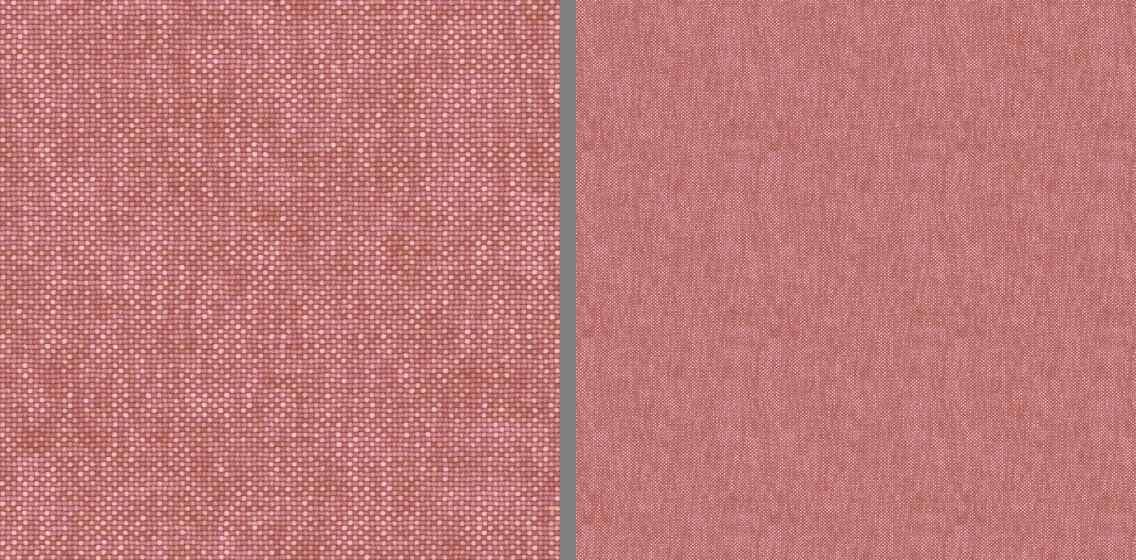
Left, the tile; right, the same tile 3 across and 3 down.
Give the GLSL for this texture, as a Shadertoy shader.

```glsl
const vec2 THREADS = vec2(100.0, 114.0);  // warp columns, weft rows (both even)
const vec3 SHADOW = vec3(0.55, 0.23, 0.235);
const vec3 ROSE = vec3(0.72, 0.42, 0.42);
const vec3 PALE = vec3(0.96, 0.78, 0.75);
const vec3 HUE_SHIFT = vec3(0.005, -0.012, 0.05);  // russet to mauve
const float WOBBLE = 0.06;        // thread drift, in threads
const float LIFT = 0.6;           // height of the over-under wave
const float WEFT_ROUND = 1.0;     // higher values widen the weft floats
const float WARP_ROUND = 0.35;
const float THICKNESS = 0.45;     // uneven thickness along a thread
const float EDGE = 0.16;          // softness where threads cross
const float STREAK_COUNT = 18.0;  // tone changes along one thread
const float KNOT_GRID = 16.0;
const float KNOT_SHARE = 0.08;
const float KNOT_RADIUS = 0.13;
const int SAMPLES = 2;            // antialiasing samples per axis
const float PI = 3.14159265;
const float TAU = 6.2831853;

float hash(vec2 p, float seed) {
    vec3 q = fract(vec3(p, seed) * vec3(0.1031, 0.1030, 0.0973) + 0.137);
    q += dot(q, q.yzx + 33.33);
    return fract((q.x + q.y) * q.z);
}

// Random tone running along one thread, wrapping at the canvas edge
float streak(float along, float thread, float seed) {
    float x = along * STREAK_COUNT;
    float i = floor(x);
    float a = hash(vec2(mod(i, STREAK_COUNT), thread), seed);
    float b = hash(vec2(mod(i + 1.0, STREAK_COUNT), thread), seed);
    return mix(a, b, smoothstep(0.0, 1.0, x - i)) - 0.5;
}

// Broad cloudy variation from whole-period sines
float mottle(vec2 uv) {
    vec2 a = TAU * uv;
    return 0.4 * sin(a.x + 2.0 * a.y + 1.5 * sin(a.x * 2.0 - a.y))
         + 0.3 * sin(3.0 * a.y - a.x + 1.2 * sin(2.0 * a.x + 0.7))
         + 0.3 * sin(7.0 * a.y + a.x + 2.0 * sin(2.0 * a.x));
}

// Sparse pale slubs on a wrapped cellular grid
float knots(vec2 uv) {
    vec2 p = uv * KNOT_GRID;
    vec2 cell = floor(p);
    float amount = 0.0;
    for (int y = -1; y <= 1; y++)
    for (int x = -1; x <= 1; x++) {
        vec2 c = cell + vec2(x, y);
        vec2 id = mod(c, KNOT_GRID);
        vec2 center = c + vec2(hash(id, 1.0), hash(id, 2.0));
        float radius = KNOT_RADIUS * mix(0.6, 1.1, hash(id, 3.0));
        float knot = 1.0 - smoothstep(0.4, 1.0, length(p - center) / radius);
        amount = max(amount, knot * step(hash(id, 4.0), KNOT_SHARE));
    }
    return amount;
}

vec3 weave(vec2 uv) {
    // Uneven thread paths
    vec2 a = TAU * uv;
    vec2 drift = vec2(sin(9.0 * a.y + 3.0 * sin(4.0 * a.x)) + sin(23.0 * a.y + 5.0 * a.x),
                      sin(7.0 * a.x + 3.0 * sin(5.0 * a.y)) + sin(19.0 * a.x + 11.0 * a.y));
    vec2 p = uv * THREADS + WOBBLE * drift;
    vec2 cell = floor(p);
    vec2 f = p - cell - 0.5;
    vec2 id = mod(cell, THREADS);
    float weftStreak = streak(uv.x, id.y, 5.0);
    float warpStreak = streak(uv.y, id.x, 6.0);

    // Plain weave: each thread rises and dips in turn
    float weftLift = cos(PI * (p.x - 0.5 - cell.y));
    float warpLift = -cos(PI * (p.y - 0.5 - cell.x));
    vec2 bulge = 1.0 - 4.0 * f * f;
    float weftHeight = LIFT * weftLift + WEFT_ROUND * bulge.y;
    float warpHeight = LIFT * warpLift + WARP_ROUND * bulge.x;
    float thicker = THICKNESS * (warpStreak - weftStreak);
    float warpOnTop = smoothstep(-EDGE, EDGE, warpHeight - weftHeight + thicker);
    float crevice = 1.0 - smoothstep(-0.1, 0.8, max(weftHeight, warpHeight));

    // Thread tones and twisted fibres
    float cloud = mottle(uv);
    float fleck = hash(id, 7.0);
    float weftFibre = sin(TAU * (p.x + 2.0 * f.y) + TAU * fleck);
    float warpFibre = sin(TAU * (2.0 * f.x - f.y) + TAU * fleck);
    float weftTone = 0.20 + 0.36 * bulge.y + 0.05 * weftLift + 0.18 * weftStreak
                   + 0.14 * (fleck - 0.5) + 0.06 * weftFibre;
    float warpTone = 0.33 + 0.32 * bulge.x + 0.20 * warpLift + 0.28 * warpStreak
                   + 0.16 * fleck * fleck + 0.08 * warpFibre;
    float tone = mix(weftTone, warpTone, warpOnTop) - 0.36 * crevice;
    tone += 0.035 * cloud + 0.24 * knots(uv);

    // Colour ramp with a slight change of hue between threads
    vec3 color = mix(SHADOW, ROSE, clamp(tone * 2.0, 0.0, 1.0));
    color = mix(color, PALE, clamp(tone * 2.0 - 1.0, 0.0, 1.0));
    float hue = mix(weftStreak, warpStreak, warpOnTop) + 0.5 * (hash(id, 8.0) - 0.5);
    return color + HUE_SHIFT * (hue + 0.2 * cloud);
}

void mainImage(out vec4 fragColor, in vec2 fragCoord) {
    vec3 total = vec3(0.0);
    for (int y = 0; y < SAMPLES; y++)
    for (int x = 0; x < SAMPLES; x++) {
        vec2 offset = (vec2(x, y) + 0.5) / float(SAMPLES) - 0.5;
        total += weave((fragCoord + offset) / iResolution.xy);
    }
    fragColor = vec4(total / float(SAMPLES * SAMPLES), 1.0);
}
```
